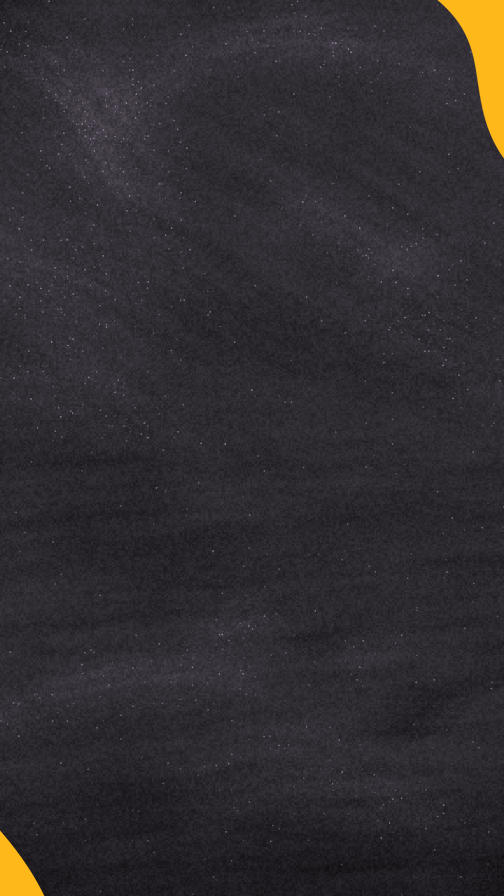
A Shadertoy shader for this texture:

```glsl
// Dusty chalkboard with wiped chalk haze and amber curved corners.

const vec3 AMBER = vec3(1.0, 0.72, 0.10);
const vec3 SLATE_TINT = vec3(1.04, 0.965, 1.11);
const float SLATE_LEVEL = 0.157;
const float GRAIN_CELLS = 512.0;
const float GRAIN_AMOUNT = 0.095;
const float STREAK_AMOUNT = 0.045;
const float SPECK_CELLS = 300.0;
const float SPECK_LIGHT = 0.27;
const int SMUDGES = 12;

// Smudge centre (xy) and radii (zw), in canvas heights
const vec4 PLACE[SMUDGES] = vec4[SMUDGES](
    vec4(0.10, 0.87, 0.15, 0.055), vec4(0.30, 0.95, 0.20, 0.030),
    vec4(0.47, 0.21, 0.08, 0.025), vec4(0.36, 0.755, 0.07, 0.025),
    vec4(0.45, 0.70, 0.07, 0.035), vec4(0.06, 0.68, 0.11, 0.080),
    vec4(0.50, 0.62, 0.10, 0.045), vec4(0.10, 0.56, 0.13, 0.040),
    vec4(0.27, 0.30, 0.06, 0.035), vec4(0.13, 0.245, 0.14, 0.028),
    vec4(0.38, 0.14, 0.10, 0.045), vec4(0.42, 0.275, 0.05, 0.025));

// Smudge direction in radians and added light
const vec2 STROKE[SMUDGES] = vec2[SMUDGES](
    vec2(-0.90, 0.055), vec2(0.10, 0.045), vec2(0.60, -0.035),
    vec2(-0.30, 0.035), vec2(0.35, 0.040), vec2(-0.40, 0.040),
    vec2(-0.60, 0.035), vec2(-0.40, 0.030), vec2(0.30, 0.035),
    vec2(0.15, 0.045), vec2(-0.30, 0.040), vec2(0.50, 0.030));

float hash(vec2 p) {
    vec3 q = fract(vec3(p.xyx) * 0.1031);
    q += dot(q, q.yzx + 33.33);
    return fract((q.x + q.y) * q.z);
}

float noise(vec2 p) {
    vec2 i = floor(p), f = fract(p);
    f = f * f * (3.0 - 2.0 * f);
    return mix(mix(hash(i), hash(i + vec2(1, 0)), f.x),
               mix(hash(i + vec2(0, 1)), hash(i + vec2(1, 1)), f.x), f.y);
}

float fbm(vec2 p) {
    float sum = 0.0, gain = 0.5;
    for (int i = 0; i < 4; i++) {
        sum += gain * noise(p);
        p = mat2(1.6, 1.2, -1.2, 1.6) * p + 17.0;
        gain *= 0.5;
    }
    return sum;
}

vec2 turn(vec2 p, float angle) {
    float c = cos(angle), s = sin(angle);
    return vec2(c * p.x + s * p.y, c * p.y - s * p.x);
}

// Fine lines along local x, coarse and fine together
float streaks(vec2 p) {
    return 0.6 * noise(p * vec2(7.0, 70.0) + 40.0)
         + 0.4 * noise(p * vec2(14.0, 190.0) + 90.0);
}

// Total smudge light, broken up by streaks in each stroke's direction
float chalkHaze(vec2 p) {
    float light = 0.0;
    for (int i = 0; i < SMUDGES; i++) {
        vec2 q = turn(p - PLACE[i].xy, STROKE[i].x);
        q.y += 1.5 * q.x * q.x;
        vec2 r = q / PLACE[i].zw;
        light += STROKE[i].y * exp(-dot(r, r)) * (0.2 + 1.4 * streaks(q + float(i)));
    }
    return light;
}

// Scattered chalk dots, denser where the board is dusty
float chalkSpecks(vec2 p, float dust, float pixel) {
    vec2 cell = floor(p * SPECK_CELLS);
    vec2 centre = 0.3 + 0.4 * vec2(hash(cell + 7.0), hash(cell + 71.0));
    float d = length(fract(p * SPECK_CELLS) - centre) / SPECK_CELLS;
    float dotMask = 1.0 - smoothstep(0.0005, 0.0009 + pixel * 0.5, d);
    float present = step(1.0 - 0.012 - 2.2 * max(dust, 0.0), hash(cell + 131.0));
    return dotMask * present * pow(hash(cell + 201.0), 1.6);
}

// Positive inside either coloured corner
float cornerShape(vec2 p, float width) {
    float u = 1.0 - p.y - 0.09;
    float bend = u < 0.0 ? 43.0 : 25.0;
    float upper = p.x - (width - 0.0295 + 0.15 * u + bend * u * u * u);
    float lower = 0.0495 - 0.48 * p.y - 2.7 * p.y * p.y - p.x;
    return max(upper, lower) * 0.85;
}

void mainImage(out vec4 fragColor, in vec2 fragCoord) {
    float pixel = 1.0 / iResolution.y;
    vec2 p = fragCoord * pixel;
    float width = iResolution.x * pixel;

    // Broad slate shading: dim middle, darker foot and top-left corner
    float light = SLATE_LEVEL + 0.018 * smoothstep(0.42, 0.75, p.y);
    light -= 0.055 * (1.0 - smoothstep(0.0, 0.17, p.y));
    light -= 0.035 * exp(-dot(p - vec2(0, 1), p - vec2(0, 1)) * 120.0);
    light += 0.06 * (fbm(p * 8.0) - 0.47);

    // Wiped streaks whose direction drifts across the board
    vec2 warped = p + 0.03 * (vec2(fbm(p * 6.0), fbm(p * 6.0 + 50.0)) - 0.5);
    float steep = smoothstep(0.45, 0.7, p.y) * (1.0 - smoothstep(0.85, 0.95, p.y));
    float wipes = mix(streaks(turn(warped, 0.08)), streaks(turn(warped, -0.5)), steep);
    light += STREAK_AMOUNT * (wipes - 0.5);

    // Chalk haze, surface grain and specks
    float haze = chalkHaze(warped);
    light += haze;
    float grain = 0.6 * hash(floor(p * GRAIN_CELLS)) + 0.4 * noise(p * GRAIN_CELLS * 0.55);
    light += GRAIN_AMOUNT * (grain - 0.5) * (0.8 + 5.0 * max(haze, 0.0));
    light += SPECK_LIGHT * chalkSpecks(p, haze, pixel);

    vec3 colour = max(light, 0.0) * SLATE_TINT;
    float corner = smoothstep(-0.7 * pixel, 0.7 * pixel, cornerShape(p, width));
    fragColor = vec4(mix(colour, AMBER, corner), 1.0);
}
```
